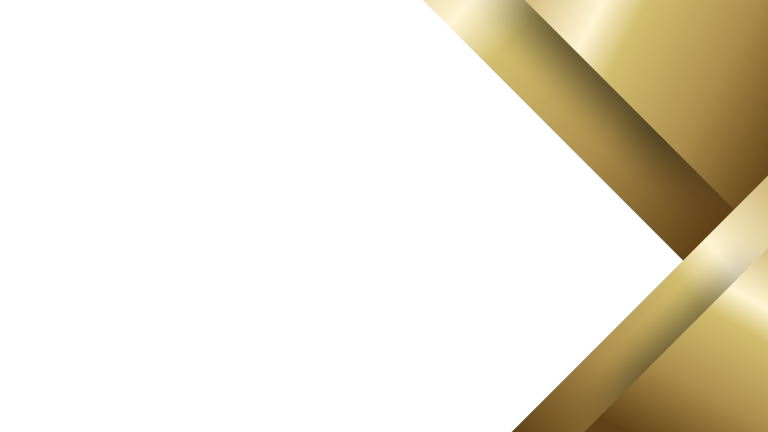
A Shadertoy shader for this background:

```glsl
// Folded gold ribbons entering a white page from the right side.
// Diagonal half-planes cut two ribbons and two panels; each is filled with
// the same five-stop metal ramp, and the ribbons get a soft inner shadow.

const vec3 PAPER  = vec3(1.0);
const vec3 TAN    = vec3(0.83, 0.74, 0.50);
const vec3 CREAM  = vec3(1.00, 0.96, 0.83);
const vec3 GOLD   = vec3(0.82, 0.74, 0.43);
const vec3 BRONZE = vec3(0.68, 0.56, 0.30);
const vec3 UMBER  = vec3(0.38, 0.26, 0.09);

// Ramp positions of the inner stops
const float CREAM_AT  = 0.23;
const float GOLD_AT   = 0.36;
const float BRONZE_AT = 0.67;

// Ribbon edges, as offsets along the two diagonals
const float UPPER_OUTER = 0.2005;
const float UPPER_INNER = 0.4365;
const float LOWER_OUTER = 0.5935;
const float LOWER_INNER = 0.4255;

const float SHADOW_WIDTH    = 0.19;
const float UPPER_SHADOW    = 0.53;
const float LOWER_SHADOW    = 0.42;

// Metal ramp along an axis, from "start" over "span"
vec3 metal(vec2 p, vec2 axis, float start, float span) {
    float t = (dot(p, normalize(axis)) - start) / span;
    vec3 c = mix(TAN, CREAM, clamp(t / CREAM_AT, 0.0, 1.0));
    c = mix(c, GOLD, clamp((t - CREAM_AT) / (GOLD_AT - CREAM_AT), 0.0, 1.0));
    c = mix(c, BRONZE, clamp((t - GOLD_AT) / (BRONZE_AT - GOLD_AT), 0.0, 1.0));
    return mix(c, UMBER, clamp((t - BRONZE_AT) / (1.0 - BRONZE_AT), 0.0, 1.0));
}

// Antialiased step: 1 where d is positive
float cover(float d, float pixel) {
    return smoothstep(-pixel, pixel, d);
}

// Shadow strength, falling off with distance from the inner edge
float edgeShade(float d, float width) {
    return 1.0 - smoothstep(-0.3 * width, width, d);
}

void mainImage(out vec4 fragColor, in vec2 fragCoord) {
    // Height is one unit; x is zero at the right side
    vec2 p = (fragCoord - vec2(iResolution.x, 0.0)) / iResolution.y;
    float pixel = 1.0 / iResolution.y;
    float rise = p.x + p.y;
    float fall = p.y - p.x;

    // Upper ribbon, shaded beside the panel and clearer at its ends
    vec3 upperRibbon = metal(p, vec2(0.75, -0.66), -1.405, 1.0);
    float upperFade = smoothstep(0.5, 1.0, fall) * (1.0 - smoothstep(1.4, 1.8, fall));
    upperRibbon *= 1.0 - UPPER_SHADOW * upperFade
                 * edgeShade(UPPER_INNER - rise, SHADOW_WIDTH);

    // Lower ribbon, shaded along its lower edge
    vec3 lowerRibbon = metal(p, vec2(-0.75, -0.66), -0.37, 0.81);
    float lowerFade = 1.0 - smoothstep(0.12, 0.48, abs(rise));
    lowerRibbon *= 1.0 - LOWER_SHADOW * lowerFade
                 * edgeShade(fall - LOWER_INNER, 0.7 * SHADOW_WIDTH);

    // Flat panels behind the ribbons
    vec3 upperPanel = metal(p, vec2(0.88, -0.47), -0.966, 0.70);
    vec3 lowerPanel = metal(p, vec2(-0.49, -0.87), -0.369, 0.53);

    // Stack the layers from back to front
    vec3 color = mix(PAPER, upperRibbon, cover(rise - UPPER_OUTER, pixel));
    color = mix(color, upperPanel, cover(rise - UPPER_INNER, pixel));
    color = mix(color, lowerRibbon, cover(LOWER_OUTER - fall, pixel));
    color = mix(color, lowerPanel, cover(LOWER_INNER - fall, pixel));
    fragColor = vec4(color, 1.0);
}
```
